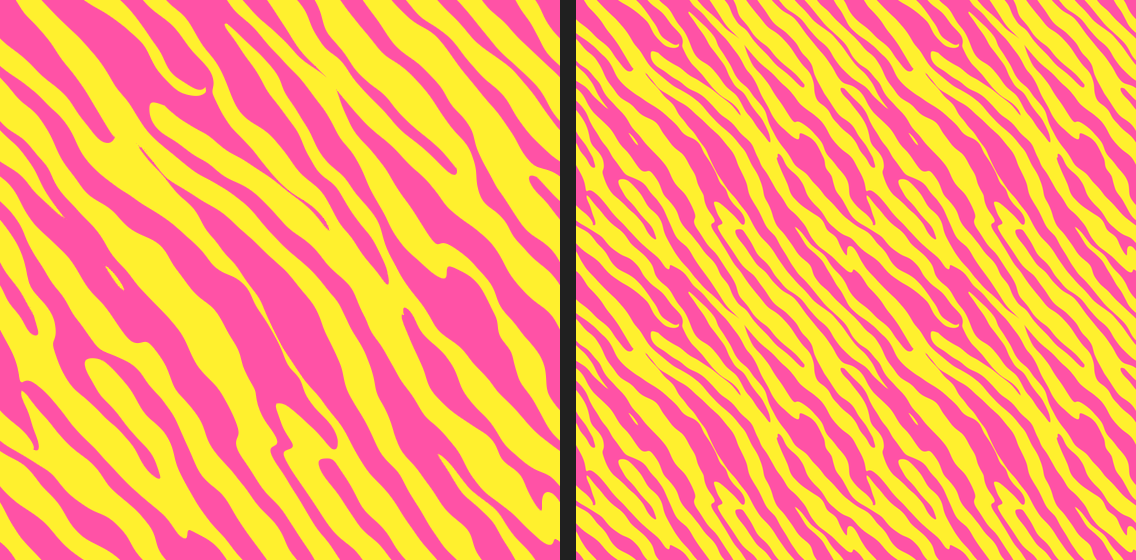
Left, the tile; right, the same tile 2 across and 2 down.
A Shadertoy shader for this pattern:

```glsl
const vec3 YELLOW = vec3(1.0, 0.94, 0.18);
const vec3 PINK = vec3(1.0, 0.32, 0.65);
const vec2 STRIPE_REPEATS = vec2(10.0, 8.0); // whole stripes across and up the tile
const int REACH = 7;                         // reach of the wave bundle, in repeats
const float SPACING_SPREAD = 2.9;            // larger gives more forks and tips
const float ANGLE_SPREAD = 1.25;             // smaller gives longer, sharper tips
const float PINK_WIDTH = 0.445;              // mean share of pink in a stripe pair
const float SWELL = 0.17;                    // change of width along each stripe
const float RIPPLE = 0.2;                    // small bumps on single edges
const float RIPPLE_CELLS = 18.0;
const float BEND = 0.06;                     // broad change of direction
const float BEND_CELLS = 4.0;
const float WOBBLE = 0.015;                  // sideways sway of whole stripes
const float WOBBLE_CELLS = 14.0;
const float PI = 3.14159265;
const float TAU = 6.2831853;

// Integer hash to the range 0..1
float hash(ivec2 cell, int seed) {
    uint h = uint(cell.x + 64) * 1597334673u
           ^ uint(cell.y + 64) * 3812015801u
           ^ uint(seed) * 2654435769u;
    h = (h ^ (h >> 16)) * 2146121005u;
    h = (h ^ (h >> 15)) * 2221713035u;
    h ^= h >> 16;
    return float(h >> 8) / 16777216.0;
}

// Smooth value noise that wraps on the tile, centred on zero
float wrapNoise(vec2 uv, float cells, int seed) {
    vec2 p = uv * cells;
    vec2 f = fract(p);
    vec2 s = f * f * f * (f * (f * 6.0 - 15.0) + 10.0);
    ivec2 a = ivec2(mod(floor(p), cells));
    ivec2 b = ivec2(mod(floor(p) + 1.0, cells));
    float low = mix(hash(a, seed), hash(ivec2(b.x, a.y), seed), s.x);
    float high = mix(hash(ivec2(a.x, b.y), seed), hash(b, seed), s.x);
    return mix(low, high, s.y) - 0.5;
}

// Bundle of whole-number waves: xy is a phasor whose phase forms forking
// stripes, z is a slow noise stretched along them with unit deviation
vec3 waveBundle(vec2 uv, vec2 across) {
    vec2 along = vec2(-across.y, across.x);
    vec3 sum = vec3(0.0);
    float power = 0.0;
    for (int j = -REACH; j <= REACH; j++) {
        for (int i = -REACH; i <= REACH; i++) {
            vec2 offset = vec2(i, j);
            vec2 d = vec2(dot(offset, across) / SPACING_SPREAD,
                          dot(offset, along) / ANGLE_SPREAD);
            float r2 = dot(d, d);
            if (r2 > 9.0) continue;
            float weight = exp(-0.25 * r2);
            float phase = TAU * (dot(STRIPE_REPEATS + offset, uv) + hash(ivec2(i, j), 11));
            float slow = TAU * (dot(offset, uv) + hash(ivec2(i, j), 12));
            sum += weight * vec3(cos(phase), sin(phase), cos(slow));
            power += 0.5 * weight * weight;
        }
    }
    return sum * inversesqrt(power);
}

void mainImage(out vec4 fragColor, in vec2 fragCoord) {
    vec2 uv = fragCoord / iResolution.xy;
    vec2 across = normalize(STRIPE_REPEATS);

    // Stripes with broad bends and a hand-drawn sway
    float shift = BEND * wrapNoise(uv, BEND_CELLS, 4)
                + WOBBLE * wrapNoise(uv, WOBBLE_CELLS, 1);
    vec3 waves = waveBundle(uv + across * shift, across);

    // Triangle profile against an uneven width gives pointed ends
    float strength = max(length(waves.xy), 1e-5);
    float profile = acos(clamp(waves.x / strength, -1.0, 1.0)) / PI;
    float width = PINK_WIDTH + SWELL * waves.z + RIPPLE * wrapNoise(uv, RIPPLE_CELLS, 3);
    float field = (width - profile) * strength;

    // Edge about one pixel wide
    float slope = length(vec2(dFdx(field), dFdy(field)));
    float pink = clamp(field / max(slope, 1e-5) + 0.5, 0.0, 1.0);
    fragColor = vec4(mix(YELLOW, PINK, pink), 1.0);
}
```
